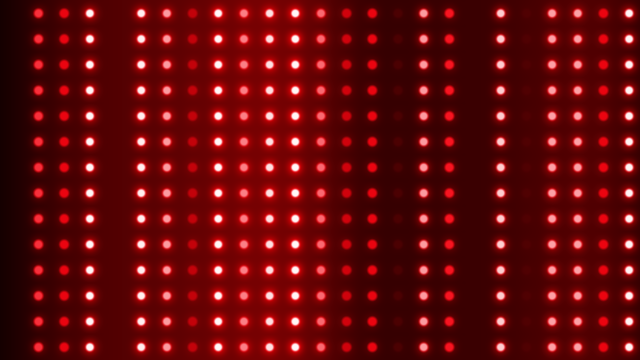
A WebGL 2 fragment shader for this pattern:

```glsl
#version 300 es
precision highp float;
// Wall of round red lamps whose columns glow at different strengths.

#define PITCH 0.07133        // lamp spacing, in canvas heights
#define COLUMNS 25
#define LAMP_RADIUS 0.18     // in lamp spacings
#define LAMP_BLUR 0.065
#define HALO_FALLOFF 13.0
#define HALO_STRENGTH 0.56
#define WASH_WIDTH 1.6       // reach of the background glow, in lamp spacings
#define WASH_STRENGTH 0.152

uniform vec2 u_resolution;
out vec4 fragColor;

const vec3 LAMP_RED = vec3(0.96, 0.01, 0.06);
const vec3 LAMP_WHITE = vec3(1.0, 0.97, 0.97);
const vec3 GLOW_RED = vec3(1.0, 0.006, 0.018);

// Brightness of each column, left to right
const float LEVELS[COLUMNS] = float[COLUMNS](
    0.00, 0.45, 0.30, 0.90, 0.00,
    0.85, 0.65, 0.20, 1.00, 0.60,
    0.80, 1.00, 0.56, 0.24, 0.30,
    0.06, 0.65, 0.38, 0.00, 0.75,
    0.04, 0.66, 0.66, 0.30, 0.87);

void main() {
    vec2 grid = gl_FragCoord.xy / (u_resolution.y * PITCH);
    float rowOffset = fract(grid.y) - 0.5;

    // Broad wash from whole columns, plus a tight halo around each lamp
    float wash = 0.0;
    float halo = 0.0;
    for (int i = 0; i < COLUMNS; i++) {
        float dx = grid.x - float(i) - 0.5;
        float spread = dx / WASH_WIDTH;
        wash += LEVELS[i] * exp(-0.5 * spread * spread);
        halo += LEVELS[i] * exp(-HALO_FALLOFF * (dx * dx + rowOffset * rowOffset));
    }
    vec3 color = GLOW_RED * (0.012 + WASH_STRENGTH * wash + HALO_STRENGTH * halo);

    // Lamp: a red disc that heats to pink and white as its level rises
    float level = LEVELS[int(mod(floor(grid.x), float(COLUMNS)))];
    float dist = length(vec2(fract(grid.x) - 0.5, rowOffset));
    float disc = 1.0 - smoothstep(LAMP_RADIUS - LAMP_BLUR, LAMP_RADIUS + LAMP_BLUR, dist);
    float core = 1.0 - smoothstep(0.09, 0.225, dist);
    float heat = smoothstep(0.27, 0.92, level);
    vec3 lamp = mix(LAMP_RED, LAMP_WHITE, heat * core);
    color = mix(color, lamp, disc * smoothstep(0.0, 0.36, level));

    fragColor = vec4(min(color, 1.0), 1.0);
}
```
